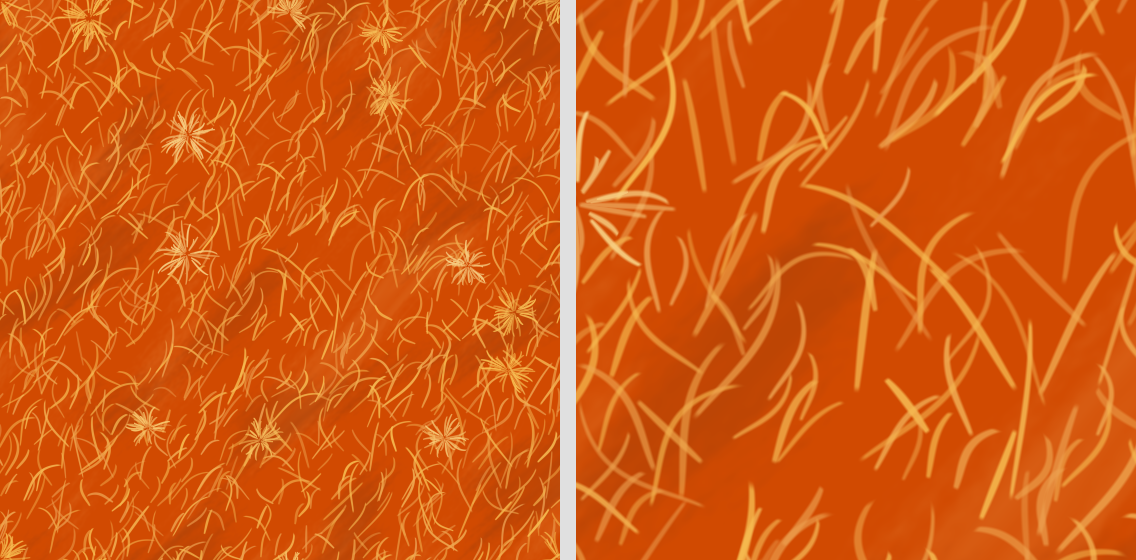
Left: the whole. Right: its middle third, enlarged.
Reproduce this texture procedurally as a WebGL 1 fragment shader.

```glsl
precision highp float;
// Burnt orange ground with slanted brush smudges, scattered pale strands and starry tufts.
uniform vec2 u_resolution;

const vec3 GROUND = vec3(0.82, 0.29, 0.005);
const vec3 SHADE = vec3(0.66, 0.25, 0.03);
const vec3 GLOW = vec3(0.87, 0.43, 0.14);
const vec3 TAN = vec3(0.92, 0.61, 0.31);
const vec3 STRAW = vec3(0.97, 0.75, 0.32);
const vec3 CREAM = vec3(0.97, 0.82, 0.53);

const float STRAND_GRID = 13.0;
const float TUFT_GRID = 4.0;
const float TAU = 6.28318;

vec2 hash2(vec2 p) {
  vec3 q = fract(vec3(p.xyx) * vec3(0.1031, 0.1030, 0.0973));
  q += dot(q, q.yzx + 33.33);
  return fract((q.xx + q.yz) * q.zy);
}

vec2 toAxis(vec2 p, float angle) {
  float c = cos(angle), s = sin(angle);
  return vec2(c * p.x + s * p.y, c * p.y - s * p.x);
}

float cornerSlope(vec2 cell, vec2 offset) {
  float angle = TAU * hash2(cell + 211.0).x;
  return dot(vec2(cos(angle), sin(angle)), offset);
}

// Gradient noise, about -0.7 to 0.7
float gradientNoise(vec2 p) {
  vec2 i = floor(p), f = fract(p);
  vec2 u = f * f * f * (f * (f * 6.0 - 15.0) + 10.0);
  vec2 e = vec2(1.0, 0.0);
  float low = mix(cornerSlope(i, f), cornerSlope(i + e, f - e), u.x);
  float high = mix(cornerSlope(i + e.yx, f - e.yx), cornerSlope(i + 1.0, f - 1.0), u.x);
  return mix(low, high, u.y);
}

// Brushed patch with bristle streaks and a dry, speckled rim
float smudge(vec2 p, float angle, vec2 shift) {
  vec2 q = toAxis(p, angle) + shift;
  float body = gradientNoise(q * vec2(3.6, 8.5));
  float bristle = gradientNoise(q * vec2(8.0, 75.0));
  float speckle = gradientNoise(q * vec2(90.0, 170.0));
  float cover = smoothstep(0.04, 0.42, body + 0.16 * bristle + 0.10 * speckle);
  return cover * (0.8 + 0.5 * bristle);
}

// Thin hooked hair centred on the origin, tapering to both tips
float strand(vec2 p, float angle, float halfLength, float bend, float width, float blur) {
  vec2 q = toAxis(p, angle);
  float t = q.x / halfLength;
  float curve = bend * halfLength * (t * t * (1.0 + 0.6 * t) - 0.35);
  float slope = bend * t * (2.0 + 1.8 * t);
  float d = abs(q.y - curve) * inversesqrt(1.0 + slope * slope);
  float w = width * (1.0 - 0.45 * t * t);
  float tips = 1.0 - smoothstep(0.88, 1.0, abs(t));
  return tips * (1.0 - smoothstep(w - blur, w + blur, d));
}

// One scattered strand per cell: most rise to the right, some cross them
vec3 addStrands(vec3 color, vec2 p, float layer, float blur) {
  vec2 home = floor(p * STRAND_GRID);
  for (int y = -1; y <= 1; y++) {
    for (int x = -1; x <= 1; x++) {
      vec2 cell = home + vec2(float(x), float(y));
      vec2 seed = cell + 57.0 * layer + 100.0;
      vec2 place = hash2(seed), turn = hash2(seed + 19.3);
      vec2 shape = hash2(seed + 41.7), tone = hash2(seed + 73.1);
      float spread = turn.y - 0.5;
      float angle = turn.x < 0.7 ? 1.06 + 0.8 * spread : 2.15 + 1.2 * spread;
      float halfLength = mix(0.021, 0.056, shape.x * shape.x);
      float bend = (shape.y - 0.5) * 0.85;
      float width = mix(0.0014, 0.0025, fract(tone.x * 7.0));
      vec2 local = p - (cell + place) / STRAND_GRID;
      float mask = strand(local, angle, halfLength, bend, width, blur);
      float opacity = mix(0.42, 0.9, tone.y);
      color = mix(color, mix(TAN, STRAW, tone.x), mask * opacity);
    }
  }
  return color;
}

// Radiating tuft of hairs around the origin
float tuft(vec2 p, float radius, vec2 seed, float blur) {
  float mask = 0.0;
  for (int i = 0; i < 34; i++) {
    vec2 h = hash2(seed + float(i) * 3.7);
    vec2 g = hash2(seed + float(i) * 5.3 + 11.0);
    float angle = TAU * h.x;
    float outer = radius * mix(0.45, 1.0, h.y);
    float inner = radius * 0.2 * g.x;
    vec2 middle = 0.5 * (inner + outer) * vec2(cos(angle), sin(angle));
    float ray = strand(p - middle, angle, 0.5 * (outer - inner), 0.5 * (g.y - 0.5), 0.0017, blur);
    mask = max(mask, ray * mix(0.5, 0.95, g.x));
  }
  return mask;
}

// Tufts on a loose repeating lattice, with one fixed in each corner
vec3 addTufts(vec3 color, vec2 p, float blur) {
  vec2 home = floor(p * TUFT_GRID + 0.5);
  for (int y = -1; y <= 1; y++) {
    for (int x = -1; x <= 1; x++) {
      vec2 cell = home + vec2(float(x), float(y));
      vec2 id = mod(cell, TUFT_GRID);
      vec2 h = hash2(id + 8.0), look = hash2(id + 31.0);
      float loose = step(0.5, id.x + id.y);
      if (loose > 0.5 && look.x > 0.8) continue;
      vec2 local = p - (cell + loose * 0.75 * (h - 0.5)) / TUFT_GRID;
      float radius = mix(0.042, 0.066, look.y);
      if (length(local) > radius * 1.2) continue;
      color = mix(color, mix(STRAW, CREAM, h.x), tuft(local, radius, id * 17.0 + 5.0, blur));
    }
  }
  return color;
}

void main() {
  vec2 p = gl_FragCoord.xy / u_resolution;
  float blur = max(0.0011, 0.7 / min(u_resolution.x, u_resolution.y));
  vec3 color = mix(GROUND, GLOW, 0.48 * smudge(p, 0.88, vec2(7.0, 3.0)));
  color = mix(color, SHADE, 0.55 * smudge(p, 0.72, vec2(21.0, 14.0)));
  for (int layer = 0; layer < 6; layer++) {
    color = addStrands(color, p, float(layer), blur);
  }
  gl_FragColor = vec4(addTufts(color, p, blur), 1.0);
}
```
